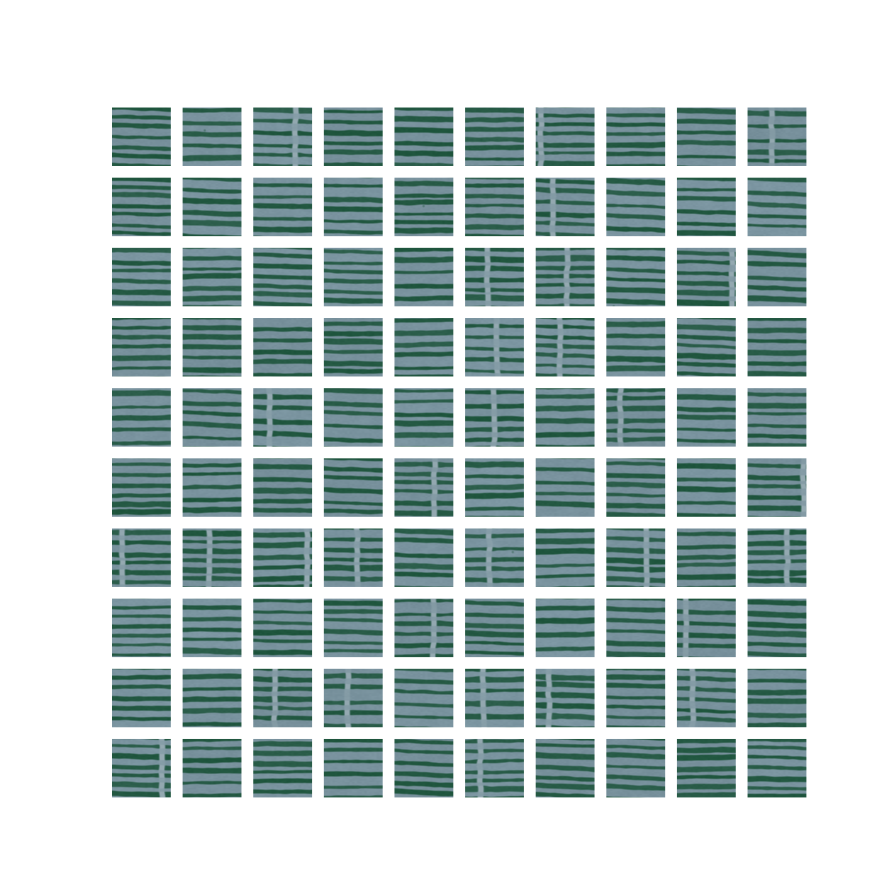
A Shadertoy shader for this pattern:

```glsl
// Ten by ten swatches of slate cloth with uneven green stripes, some split by a pale seam.
const vec2 GRID = vec2(10.0);
const vec2 ORIGIN = vec2(0.125, 0.11);
const vec2 EXTENT = vec2(0.775, 0.77);
const float GUTTER = 0.2; // gap as a share of the swatch size

const vec3 PAPER = vec3(1.0);
const vec3 SLATE = vec3(0.475, 0.575, 0.62);
const vec3 GREEN = vec3(0.115, 0.33, 0.235);
const vec3 SEAM = vec3(0.59, 0.67, 0.70);

// Integer hash to 0..1
float hash(vec2 p, float salt) {
    uvec3 v = uvec3(ivec3(vec3(p, salt)) + 4096);
    v = v * 1664525u + 1013904223u;
    v.x += v.y * v.z; v.y += v.z * v.x; v.z += v.x * v.y;
    v ^= v >> 16u;
    v.x += v.y * v.z; v.y += v.z * v.x; v.z += v.x * v.y;
    return float(v.z >> 8u) / 16777216.0;
}

float noise(vec2 p, float salt) {
    vec2 i = floor(p), f = fract(p);
    f = f * f * (3.0 - 2.0 * f);
    vec2 e = vec2(1.0, 0.0);
    return mix(mix(hash(i, salt), hash(i + e, salt), f.x),
               mix(hash(i + e.yx, salt), hash(i + e.xx, salt), f.x), f.y);
}

// Soft-edged band: 1 inside the half width, 0 outside
float band(float d, float halfWidth, float blur) {
    return 1.0 - smoothstep(halfWidth - blur, halfWidth + blur, abs(d));
}

// Green coverage of the stripes in one swatch
float stripes(vec2 q, vec2 cell, float salt, float blur, float flare) {
    float count = mix(4.7, 6.2, hash(cell, 1.0));
    float phase = hash(cell, 2.0);
    float tilt = mix(-0.04, 0.014, hash(cell, 3.0));
    float ink = 0.0;
    for (int i = -1; i < 8; i++) {
        float k = float(i);
        float jitter = 0.36 * (hash(cell, 20.0 + k) - 0.5);
        float slope = tilt + 0.02 * (hash(cell, 40.0 + k) - 0.5);
        float wobble = 0.014 * (noise(vec2(q.x * 4.0, k * 3.0), salt) - 0.5);
        float center = (k + phase + jitter) / count + slope * (q.x - 0.5) + wobble;
        float halfWidth = mix(0.024, 0.05, hash(cell, 60.0 + k));
        halfWidth += 0.008 * (noise(vec2(q.x * 9.0, k * 5.0), salt) - 0.5) + 0.006 * flare;
        float strength = mix(0.84, 1.0, hash(cell, 80.0 + k));
        ink = max(ink, strength * band(q.y - center, halfWidth, blur));
    }
    return ink;
}

// Cloth colour at q, in 0..1 across the swatch
vec3 swatch(vec2 q, vec2 cell, float pixel) {
    float salt = 100.0 + cell.x + GRID.x * cell.y;
    float blur = max(0.018, 0.7 * pixel);

    // Vertical seam in about a fifth of the swatches
    float hasSeam = step(hash(cell, 4.0), 0.21);
    float seamX = mix(0.06, 0.96, hash(cell, 5.0));
    float sway = 0.03 * (noise(vec2(q.y * 7.0, 0.0), salt) - 0.5);
    float toSeam = q.x - seamX - sway;
    float cut = hasSeam * band(toSeam, 0.048, 0.022);
    float flare = hasSeam * band(toSeam, 0.12, 0.06);

    // Ground with faint cloth grain
    float grain = noise(q * vec2(6.0, 9.0), salt) - 0.5;
    float weave = noise(q * vec2(24.0, 40.0), salt) - 0.5;
    vec3 color = SLATE * mix(0.975, 1.025, hash(cell, 6.0));
    color += 0.018 * grain + 0.022 * weave;

    float ink = stripes(q, cell, salt, blur, flare);
    float glow = cut * mix(0.4, 0.95, ink);
    color = mix(color, SEAM, glow);
    color = mix(color, GREEN + 0.02 * weave, ink * (1.0 - cut));

    // Rare small speck
    vec2 spot = vec2(hash(cell, 7.0), hash(cell, 8.0));
    float speck = step(hash(cell, 9.0), 0.12) * band(length(q - spot), 0.018, blur);
    return mix(color, GREEN, 0.4 * speck);
}

void mainImage(out vec4 fragColor, in vec2 fragCoord) {
    vec2 uv = fragCoord / iResolution.xy;
    vec2 size = EXTENT / (GRID + GUTTER * (GRID - 1.0));
    vec2 pitch = size * (1.0 + GUTTER);

    // Nearest swatch and position inside it
    vec2 cell = floor((uv - ORIGIN + 0.5 * GUTTER * size) / pitch);
    cell = clamp(cell, vec2(0.0), GRID - 1.0);
    vec2 q = (uv - ORIGIN - cell * pitch) / size;

    // Box coverage with one-pixel edges
    vec2 pixel = 1.0 / (iResolution.xy * size);
    vec2 cover = clamp((0.5 - abs(q - 0.5)) / pixel + 0.5, 0.0, 1.0);
    vec3 cloth = swatch(clamp(q, 0.0, 1.0), cell, pixel.y);
    fragColor = vec4(mix(PAPER, cloth, cover.x * cover.y), 1.0);
}
```
